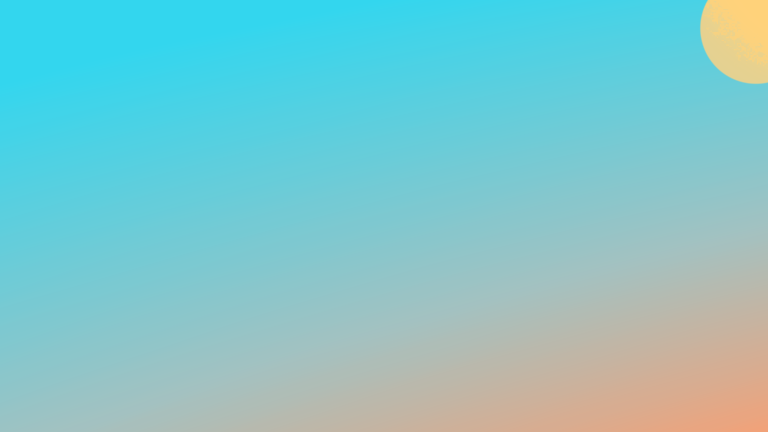
A Shadertoy shader for this background:

```glsl
// A slanted cyan to coral sky with a grainy yellow sun in the upper right corner.

const vec3 SKY_CYAN  = vec3(0.20, 0.84, 0.935);
const vec3 SKY_HAZE  = vec3(0.64, 0.758, 0.755);
const vec3 SKY_CORAL = vec3(0.945, 0.635, 0.475);
const vec3 SUN_WARM  = vec3(1.0, 0.825, 0.48);
const vec3 SUN_PALE  = vec3(0.87, 0.82, 0.59);

float hash(vec2 p) {
    return fract(sin(dot(p, vec2(127.1, 311.7))) * 43758.5453);
}

float valueNoise(vec2 p) {
    vec2 cell = floor(p);
    vec2 f = fract(p);
    f = f * f * (3.0 - 2.0 * f);
    float low  = mix(hash(cell), hash(cell + vec2(1.0, 0.0)), f.x);
    float high = mix(hash(cell + vec2(0.0, 1.0)), hash(cell + 1.0), f.x);
    return mix(low, high, f.y);
}

// Distance along the sky gradient; its bands tilt more towards the bottom.
float skyDepth(vec2 p) {
    float down = 1.0 - p.y;
    return down + p.x * (0.22 + 0.15 * down);
}

vec3 skyColor(float depth) {
    vec3 upper = mix(SKY_CYAN, SKY_HAZE, smoothstep(0.0, 1.0, 0.0) + clamp((depth - 0.19) / 0.87, 0.0, 1.0));
    return mix(upper, SKY_CORAL, clamp((depth - 1.06) / 0.59, 0.0, 1.0));
}

// Speckles thicken from the warm upper right towards the lower left rim.
vec3 sunColor(vec2 q, float grainScale) {
    float shade = smoothstep(-0.2, 1.1, dot(q, vec2(-0.62, -0.78)) + 0.25 * dot(q, q));
    float grain = 0.6 * valueNoise(q * grainScale) + 0.4 * valueNoise(q * grainScale * 0.35 + 17.0);
    float speckle = smoothstep(-0.18, 0.18, shade - grain);
    return mix(SUN_WARM, SUN_PALE, 0.35 * shade + 0.45 * speckle);
}

void mainImage(out vec4 fragColor, in vec2 fragCoord) {
    vec2 p = fragCoord / iResolution.y;
    float pixel = 1.0 / iResolution.y;

    // Sky with faint streaks along its bands
    float depth = skyDepth(p);
    float streak = valueNoise(vec2(p.x * 3.0, depth * 45.0)) - 0.5;
    vec3 color = skyColor(depth + 0.012 * streak);

    // Sun
    vec2 sunCenter = vec2(1.75, 0.935);
    float sunRadius = 0.129;
    vec2 fromSun = p - sunCenter;
    float sunMask = smoothstep(pixel, -pixel, length(fromSun) - sunRadius);
    color = mix(color, sunColor(fromSun / sunRadius, 36.0), sunMask);

    fragColor = vec4(color, 1.0);
}
```
